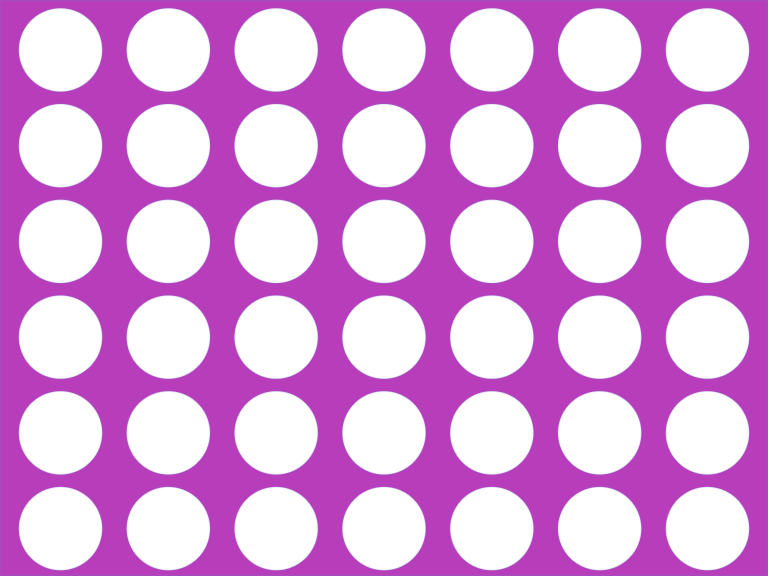
This pattern is drawn by a Shadertoy shader. Its source:

```glsl
// White discs on a flat purple ground, seven across and six down.
// A clamped grid repeat gives the distance to the nearest disc;
// a faint blue hairline tints the disc rims and the canvas border.
#define COUNT vec2(7.0, 6.0)
#define PITCH vec2(0.1872, 0.1662)
#define GRID_CENTER_Y 0.4978
#define RADIUS 0.0724
#define HAIRLINE 0.0026
#define INK_STRENGTH 0.2
#define GROUND vec3(0.72, 0.24, 0.73)
#define DISC vec3(1.0)
#define INK vec3(0.45, 0.45, 0.85)

// Signed distance to the nearest disc of the finite, centred grid
float discGrid(vec2 p) {
    vec2 halfSpan = 0.5 * (COUNT - 1.0);
    vec2 cell = clamp(floor(p / PITCH + halfSpan + 0.5), vec2(0.0), COUNT - 1.0);
    return length(p - (cell - halfSpan) * PITCH) - RADIUS;
}

// Antialiased coverage of a shape from its signed distance
float coverage(float dist, float pixel) {
    return clamp(0.5 - dist / pixel, 0.0, 1.0);
}

void mainImage(out vec4 fragColor, in vec2 fragCoord) {
    // Height is one unit
    float pixel = 1.0 / iResolution.y;
    vec2 uv = fragCoord * pixel;
    vec2 size = iResolution.xy * pixel;

    // Discs
    float disc = discGrid(uv - vec2(0.5 * size.x, GRID_CENTER_Y));
    vec3 color = mix(GROUND, DISC, coverage(disc, pixel));

    // Hairline along rims and canvas border
    vec2 inset = min(uv, size - uv);
    float rim = coverage(abs(disc) - 0.5 * HAIRLINE, pixel);
    float border = coverage(min(inset.x, inset.y) - HAIRLINE, pixel);
    color = mix(color, INK, INK_STRENGTH * max(rim, border));

    fragColor = vec4(color, 1.0);
}
```
